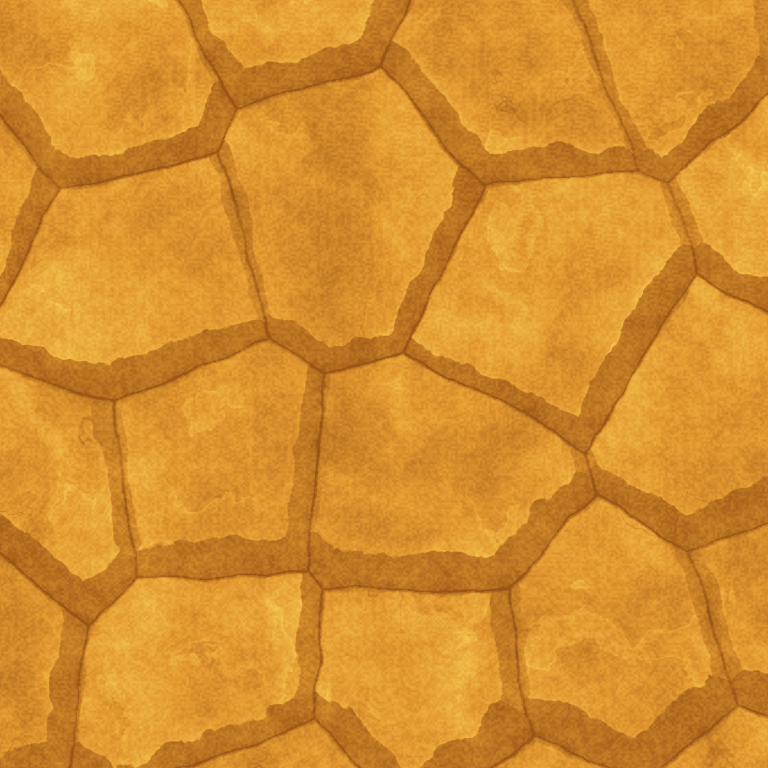
Give the GLSL for this texture, as a three.js fragment shader.

```glsl
// Ochre flagstones lit from above: a jittered Voronoi layout whose stones have
// a flat, mottled top, a chipped dark bevel on their lower sides and thin cracks.
// A single tone value is built up in layers and mapped to an ochre colour ramp.

#define STONES 3.6        // stones across the canvas
#define JITTER 0.62       // irregularity of the layout
#define BEVEL_WIDE 0.036  // bevel width on sides facing down
#define BEVEL_THIN 0.003  // bevel width on sides facing up
#define CHIPPING 0.030    // roughness of the rim
#define MOTTLE 0.62       // strength of the blotches
#define GRAIN 0.24        // strength of the fine grain
#define GRAIN_FREQ 340.0
#define SHADE_DIR vec2(0.25, -0.97)
#define DEEP vec3(0.64, 0.37, 0.10)
#define OCHRE vec3(0.89, 0.60, 0.19)
#define PALE vec3(0.95, 0.76, 0.30)

varying vec2 vUv;

float hash(vec2 p) {
  return fract(sin(dot(p, vec2(127.1, 311.7))) * 43758.5453);
}

float noise(vec2 p) {
  vec2 i = floor(p);
  vec2 f = fract(p);
  f = f * f * (3.0 - 2.0 * f);
  return mix(mix(hash(i), hash(i + vec2(1.0, 0.0)), f.x),
             mix(hash(i + vec2(0.0, 1.0)), hash(i + vec2(1.0, 1.0)), f.x), f.y);
}

float fbm(vec2 p) {
  float sum = 0.0;
  float amp = 0.5;
  for (int i = 0; i < 5; i++) {
    sum += amp * noise(p);
    p = mat2(0.8, 0.6, -0.6, 0.8) * p * 2.03 + 17.3;
    amp *= 0.5;
  }
  return sum / 0.97;
}

// Centre of a stone; odd rows are shifted for a honeycomb-like packing
vec2 site(vec2 id) {
  vec2 offset = vec2(hash(id), hash(id + 41.7)) - 0.5;
  return id + 0.5 + vec2(0.5 * mod(id.y, 2.0) - 0.25, 0.0) + JITTER * offset;
}

// x: distance to crack, y: distance to top face rim, z: downward facing, w: stone hash
vec4 stone(vec2 uv, float widthScale) {
  vec2 p = uv * STONES + 7.0;
  vec2 cell = floor(p);
  vec2 nearest = cell;
  float best = 1e5;
  for (int y = -2; y <= 2; y++)
    for (int x = -2; x <= 2; x++) {
      vec2 id = cell + vec2(float(x), float(y));
      vec2 r = site(id) - p;
      if (dot(r, r) < best) { best = dot(r, r); nearest = id; }
    }
  vec2 home = site(nearest);
  vec4 result = vec4(1e5, 1e5, 0.0, hash(nearest + 3.1));
  for (int y = -2; y <= 2; y++)
    for (int x = -2; x <= 2; x++) {
      if (x == 0 && y == 0) continue;
      vec2 other = site(nearest + vec2(float(x), float(y)));
      vec2 normal = normalize(other - home);
      float edge = dot(0.5 * (home + other) - p, normal) / STONES;
      float down = smoothstep(-0.45, 0.75, dot(normal, SHADE_DIR));
      float face = edge - widthScale * mix(BEVEL_THIN, BEVEL_WIDE, down);
      result.x = min(result.x, edge);
      if (face < result.y) { result.y = face; result.z = down; }
    }
  return result;
}

// Flake edge: sharp on one side, fading out on the other
float ledge(float h, float fade) {
  return smoothstep(-0.008, 0.008, h) * exp(-max(h, 0.0) / fade);
}

void main() {
  vec2 uv = vUv;
  vec2 wobble = vec2(fbm(uv * 9.0), fbm(uv * 9.0 + 31.0)) - 0.5;
  vec4 s = stone(uv + 0.028 * wobble, mix(0.55, 1.5, noise(uv * 6.0 + 5.0)));
  float rough = fbm(uv * 26.0 + 11.0) - 0.5;
  float blotch = fbm(uv * 10.0 + 2.0 * wobble) - 0.5;

  // Top face: blotches, pale flake edges and a few short dark scars
  float face = 0.59 + 0.07 * (s.w - 0.5) + MOTTLE * blotch + 0.3 * rough;
  float flake = fbm(uv * 6.5 + 1.5 * wobble + 19.0) - 0.5;
  float patches = smoothstep(0.42, 0.75, noise(uv * 11.0 + 53.0));
  face += 0.24 * patches * ledge(flake, 0.035);
  float scar = 1.0 - smoothstep(0.0, 0.025, abs(noise(uv * 8.0 + 3.0 * wobble + 71.0) - 0.5));
  face -= 0.20 * scar * smoothstep(0.66, 0.85, noise(uv * 9.0 + 87.0));

  // Chipped rim: pale line where the top face breaks off
  float rim = s.y + CHIPPING * (rough + 0.6 * blotch) * mix(0.35, 1.0, s.z);
  float glint = mix(0.3, 1.0, noise(uv * 16.0 + 23.0)) * mix(0.35, 1.0, s.z);
  face += glint * (0.20 * exp(-max(rim, 0.0) / 0.004) + 0.09 * exp(-max(rim, 0.0) / 0.022));

  // Bevel: darker the more it faces down
  float bevel = mix(0.50, 0.25, s.z) + 0.35 * rough + 0.2 * blotch;
  float tone = mix(bevel, face, smoothstep(-0.0015, 0.0015, rim));

  // Cracks: thin dark line of uneven depth with soft shade around it
  float crack = 1.0 - smoothstep(0.0006, 0.0034, s.x);
  tone -= crack * mix(0.12, 0.34, noise(uv * 20.0 + 7.0)) + 0.10 * exp(-s.x / 0.007);

  // Sandy grain over everything
  tone += GRAIN * (noise(uv * GRAIN_FREQ) - 0.5) + 0.10 * (noise(uv * 130.0) - 0.5);

  vec3 color = mix(DEEP, OCHRE, clamp(tone / 0.6, -0.15, 1.0));
  color = mix(color, PALE, clamp((tone - 0.6) / 0.4, 0.0, 1.1));
  gl_FragColor = vec4(color, 1.0);
}
```
